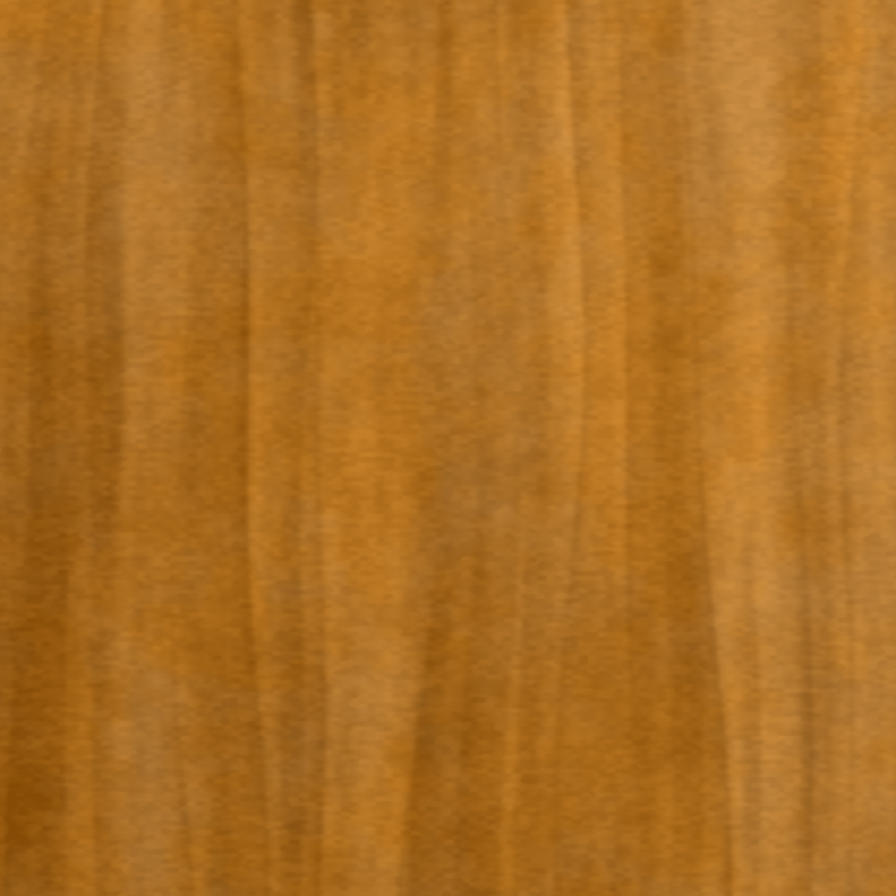
Give the GLSL for this texture, as a three.js fragment shader.

```glsl
varying vec2 vUv;

// Palette
const vec3 DARK_WOOD  = vec3(0.560, 0.325, 0.040);
const vec3 LIGHT_WOOD = vec3(0.785, 0.510, 0.165);
const vec3 ASH_TINT   = vec3(-0.008, 0.030, 0.085);

// Grain seams
const int   SEAMS        = 12;
const float SEAM_DEPTH   = 0.42;
const float SEAM_EDGE    = 0.005;
const float SHADOW_WIDTH = 0.017;
const float RIDGE_WIDTH  = 0.008;
const float RIDGE_LIGHT  = 0.20;
const float LEAN         = 0.08;
const float WANDER       = 0.008;

// Cell counts across and up, and strengths of the noise layers
const vec2  BLOTCH_CELLS = vec2(4.5, 3.0);
const vec2  BAND_CELLS   = vec2(15.0, 1.1);
const vec2  STREAK_CELLS = vec2(50.0, 2.4);
const vec2  MOTTLE_CELLS = vec2(26.0, 20.0);
const vec2  SPECK_CELLS  = vec2(62.0, 74.0);
const vec2  FIBRE_CELLS  = vec2(105.0, 190.0);
const float BLOTCH = 0.40;
const float BAND   = 0.50;
const float STREAK = 0.32;
const float MOTTLE = 0.17;
const float SPECK  = 0.14;
const float FIBRE  = 0.24;
const float MEAN_TONE = 0.52;
const vec2  LIGHT_SLOPE = vec2(0.28, 0.20);

float hash(vec2 p) {
  return fract(sin(dot(p, vec2(127.1, 311.7))) * 4375.85);
}

// Cellular noise: random cell values blended by distance, centred on zero
float cells(vec2 p) {
  vec2 base = floor(p);
  float sum = 0.0;
  float total = 0.0;
  for (int j = -1; j <= 1; j++) {
    for (int i = -1; i <= 1; i++) {
      vec2 id = base + vec2(float(i), float(j));
      vec2 site = id + 0.2 + 0.6 * vec2(hash(id), hash(id + 57.3));
      vec2 d = p - site;
      float weight = exp(-5.0 * dot(d, d));
      sum += weight * (hash(id + 19.7) - 0.5);
      total += weight;
    }
  }
  return sum / total;
}

// Slow sideways drift of the grain
float drift(vec2 p) {
  return 0.009 * sin(3.3 * p.y + 5.0 * p.x) + 0.004 * sin(9.1 * p.y - 13.0 * p.x + 1.7);
}

// Leaning seams: crisp on one side, a soft shadow on the other, a lit ridge beside
float seams(vec2 p) {
  float tone = 0.0;
  for (int i = 0; i < SEAMS; i++) {
    float k = float(i);
    float place = hash(vec2(k, 3.0));
    float turn = hash(vec2(k, 8.0));
    float strength = mix(0.35, 1.0, hash(vec2(k, 14.0)));
    float center = (k + 0.2 + 0.6 * place) / float(SEAMS)
      + LEAN * (turn - 0.5) * (p.y - 0.5)
      + WANDER * sin(p.y * (3.0 + 4.0 * turn) + 6.28 * place);
    float d = (p.x - center) * (turn > 0.5 ? 1.0 : -1.0);
    float shadow = smoothstep(-SEAM_EDGE, SEAM_EDGE, d) * exp(-max(d, 0.0) / SHADOW_WIDTH);
    float offset = d / RIDGE_WIDTH + 1.2;
    float ridge = exp(-offset * offset);
    float fade = 0.7 + 0.3 * sin(5.0 * p.y + 17.0 * place);
    tone += strength * fade * (RIDGE_LIGHT * ridge - SEAM_DEPTH * shadow);
  }
  return tone;
}

void main() {
  vec2 p = vUv;
  vec2 grain = vec2(p.x + drift(p), p.y);

  // Light and dark of the wood
  float tone = MEAN_TONE + dot(LIGHT_SLOPE, p - 0.5);
  tone += BLOTCH * cells(p * BLOTCH_CELLS + 4.0);
  tone += BAND * cells(grain * BAND_CELLS + 31.0);
  tone += STREAK * cells(grain * STREAK_CELLS + 73.0);
  tone += MOTTLE * cells(p * MOTTLE_CELLS + 11.0);
  tone += SPECK * cells(p * SPECK_CELLS + 23.0);
  tone += FIBRE * cells(p * FIBRE_CELLS + 5.0);
  tone += seams(grain);

  // Duller patches drawn out along the grain
  float ash = 0.46 + 0.9 * cells(grain * vec2(9.0, 3.0) + 91.0)
    + 0.7 * cells(p * MOTTLE_CELLS * 0.8 + 47.0)
    + 0.4 * cells(p * SPECK_CELLS * 0.7 + 61.0);

  vec3 wood = mix(DARK_WOOD, LIGHT_WOOD, clamp(tone, -0.15, 1.15));
  wood += ASH_TINT * clamp(ash, 0.0, 1.0);
  gl_FragColor = vec4(wood, 1.0);
}
```
